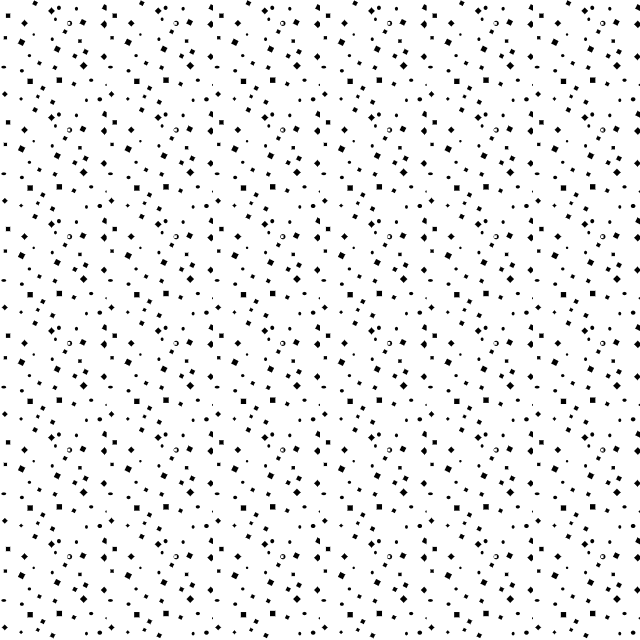
Give the GLSL for this pattern, as a Shadertoy shader.

```glsl
// Black confetti of small turned squares and ellipses, repeated in white tiles.

const float TILES = 6.0;                         // repeats across and down
const int MARKS = 38;                            // scattered marks per tile
const int ELLIPSE_EVERY = 3;                     // each third mark is an ellipse
const vec2 SCATTER_STEP = vec2(0.7549, 0.5698);  // low-discrepancy stride
const float JITTER = 0.07;
const vec2 SQUARE_HALF = vec2(0.012, 0.026);     // smallest, largest half side
const vec2 ELLIPSE_RADIUS = vec2(0.009, 0.023);  // smallest, largest radius
const float TILT = 0.47;                         // usual turn of a square
const float DIAMOND = 0.7854;                    // eighth of a turn
const float UPRIGHT_SHARE = 0.2;
const float DIAMOND_SHARE = 0.28;
const vec2 RING_CENTER = vec2(0.652, 0.219);     // measured from the top left
const float RING_RADIUS = 0.024;
const vec2 RING_HOLE_SHIFT = vec2(-0.007, 0.0);
const float RING_HOLE_HALF = 0.013;
const vec3 PAPER = vec3(1.0);
const vec3 INK = vec3(0.0);

float hash(float n) {
    return fract(sin(n * 127.1) * 43758.5453);
}

vec2 hash2(float n) {
    return vec2(hash(n), hash(n + 0.37));
}

float squareDistance(vec2 p, float halfSide, float angle) {
    float c = cos(angle), s = sin(angle);
    vec2 q = abs(mat2(c, -s, s, c) * p);
    return max(q.x, q.y) - halfSide;
}

float ellipseDistance(vec2 p, vec2 radii) {
    float k = length(p / radii);
    return k * (k - 1.0) / max(length(p / (radii * radii)), 0.001);
}

// Upright, tilted or standing on a corner
float squareAngle(float pick) {
    if (pick < UPRIGHT_SHARE) return 0.0;
    return pick > 1.0 - DIAMOND_SHARE ? DIAMOND : TILT;
}

float markDistance(vec2 p, int index) {
    float id = float(index);
    vec2 jitter = (hash2(id + 0.11) - 0.5) * JITTER;
    vec2 corner = fract(RING_CENTER + id * SCATTER_STEP + jitter);
    vec2 size = hash2(id + 50.23);

    // Marks grow from their top left corner, so only right and bottom get cut
    if (index % ELLIPSE_EVERY == 0) {
        vec2 radii = mix(ELLIPSE_RADIUS.xx, ELLIPSE_RADIUS.yy, size);
        return ellipseDistance(p - corner - radii, radii);
    }
    float halfSide = mix(SQUARE_HALF.x, SQUARE_HALF.y, size.x);
    return squareDistance(p - corner - halfSide, halfSide, squareAngle(size.y));
}

// Dot with an off-centre square hole
float ringDistance(vec2 p) {
    p -= RING_CENTER;
    float hole = squareDistance(p - RING_HOLE_SHIFT, RING_HOLE_HALF, 0.0);
    return max(length(p) - RING_RADIUS, -hole);
}

void mainImage(out vec4 fragColor, in vec2 fragCoord) {
    // Tile coordinates run from the top left
    vec2 uv = vec2(fragCoord.x, iResolution.y - fragCoord.y) / iResolution.y;
    vec2 tile = fract(uv * TILES);
    float pixel = TILES / iResolution.y;

    float d = ringDistance(tile);
    for (int i = 1; i <= MARKS; i++) {
        d = min(d, markDistance(tile, i));
    }

    // Soft outline, and soft cut at the tile border
    float ink = clamp(0.5 - d / pixel, 0.0, 1.0);
    vec2 border = min(tile, 1.0 - tile);
    ink *= clamp(min(border.x, border.y) / pixel + 0.5, 0.0, 1.0);

    fragColor = vec4(mix(PAPER, INK, ink), 1.0);
}
```
